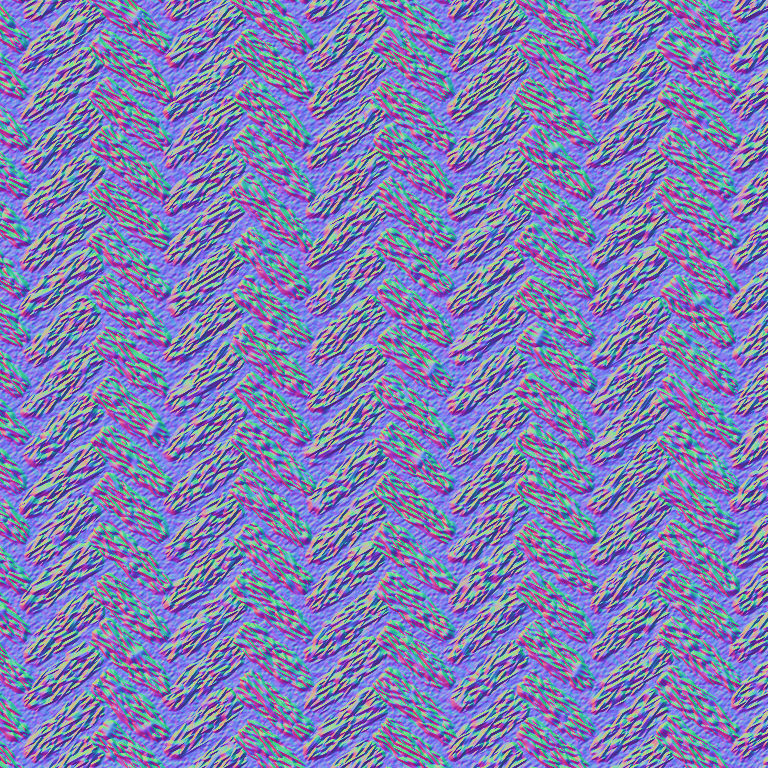
Write a three.js fragment shader that draws this texture map.

```glsl
varying vec2 vUv;

const vec2 PITCH = vec2(0.1845, 0.0641);        // column and row spacing
const vec2 RISING_ORIGIN = vec2(0.449, 0.5668);
const vec2 FALLING_ORIGIN = vec2(0.5414, 0.5924);
const vec2 HALF_SIZE = vec2(0.0585, 0.0195);    // stitch half length and half width
const float LEAN_ANGLE = 0.70;
const float SAMPLE_STEP = 0.0008;

float hash(vec2 p) {
  vec3 h = fract(p.xyx * 0.1031);
  h += dot(h, h.yzx + 33.33);
  return fract((h.x + h.y) * h.z);
}

float valueNoise(vec2 p) {
  vec2 cell = floor(p);
  vec2 f = fract(p);
  f = f * f * (3.0 - 2.0 * f);
  float low = mix(hash(cell), hash(cell + vec2(1.0, 0.0)), f.x);
  float high = mix(hash(cell + vec2(0.0, 1.0)), hash(cell + 1.0), f.x);
  return mix(low, high, f.y);
}

vec2 rotate(vec2 p, float angle) {
  float c = cos(angle), s = sin(angle);
  return vec2(c * p.x + s * p.y, c * p.y - s * p.x);
}

float roundedBox(vec2 p, vec2 halfSize, float radius) {
  vec2 d = abs(p) - halfSize + radius;
  return length(max(d, 0.0)) + min(max(d.x, d.y), 0.0) - radius;
}

// Thin strands that run along x, tilted by a small angle
float strands(vec2 p, float tilt, float seed) {
  return valueNoise(rotate(p, tilt) / vec2(0.0125, 0.0034) + seed);
}

float ground(vec2 p) {
  float coarse = valueNoise(rotate(p, 0.6) / vec2(0.0055, 0.0032) + 60.0);
  float fine = valueNoise(p / 0.0023 + 150.0);
  return 0.0021 * coarse + 0.0007 * fine;
}

// Lays one family of stitches over a height; lean is 1 rising, -1 falling
float layStitches(float base, vec2 p, vec2 origin, float lean, float seed) {
  // Nearest column, then nearest row along the slant
  vec2 q = p - origin;
  float column = floor(q.x / PITCH.x + 0.5);
  q.x = (q.x - column * PITCH.x) * lean;
  q.y -= 0.004 * (hash(vec2(column + 40.0, seed)) - 0.5);
  float row = floor((q.y - tan(LEAN_ANGLE) * q.x) / PITCH.y + 0.5);
  q.y -= row * PITCH.y;

  // Variation from stitch to stitch
  vec2 id = vec2(column, row) + seed + 50.0;
  float variety = hash(id);
  q -= 0.003 * (vec2(hash(id + 17.3), hash(id + 31.7)) - 0.5);
  q = rotate(q, LEAN_ANGLE + 0.07 * (variety - 0.5));

  // Crossing fibres
  float offset = 90.0 * variety + seed;
  float fibre = max(strands(q, 0.24, offset), strands(q, -0.20, offset + 37.0));

  // Blunt head, narrow frayed tail
  float along = q.x / HALF_SIZE.x;
  float taper = mix(0.5, 1.0, smoothstep(-1.1, -0.1, along));
  vec2 size = HALF_SIZE * vec2(0.94 + 0.12 * hash(id + 8.1), taper);
  float edge = roundedBox(q, size, 0.009) + 0.005 * (0.6 - fibre);
  float softness = mix(0.005, 0.0022, smoothstep(-1.0, 0.2, along));
  float cover = 1.0 - smoothstep(-softness, softness, edge);

  float across = q.y / HALF_SIZE.y;
  float bulge = 0.006 * (1.0 - across * across);
  float thread = bulge + 0.021 * (fibre - 0.6) + 0.003;
  return mix(base, thread, cover);
}

float fabricHeight(vec2 p) {
  float h = layStitches(ground(p), p, RISING_ORIGIN, 1.0, 3.0);
  return layStitches(h, p, FALLING_ORIGIN, -1.0, 71.0);
}

vec2 heightSlope(vec2 p, float e) {
  vec2 dx = vec2(e, 0.0);
  vec2 dy = vec2(0.0, e);
  return vec2(fabricHeight(p + dx) - fabricHeight(p - dx),
              fabricHeight(p + dy) - fabricHeight(p - dy)) / (2.0 * e);
}

// Softens the tilt and lowers blue, so steep fibres turn dull
vec3 encodeNormal(vec3 n) {
  return 0.5 + 0.5 * vec3(0.82 * n.xy, 1.12 * n.z - 0.24);
}

void main() {
  // Tangent-space normal with green pointing down
  vec2 slope = heightSlope(vUv, SAMPLE_STEP);
  vec3 normal = normalize(vec3(slope.x, -slope.y, 0.75));
  gl_FragColor = vec4(encodeNormal(normal), 1.0);
}
```
